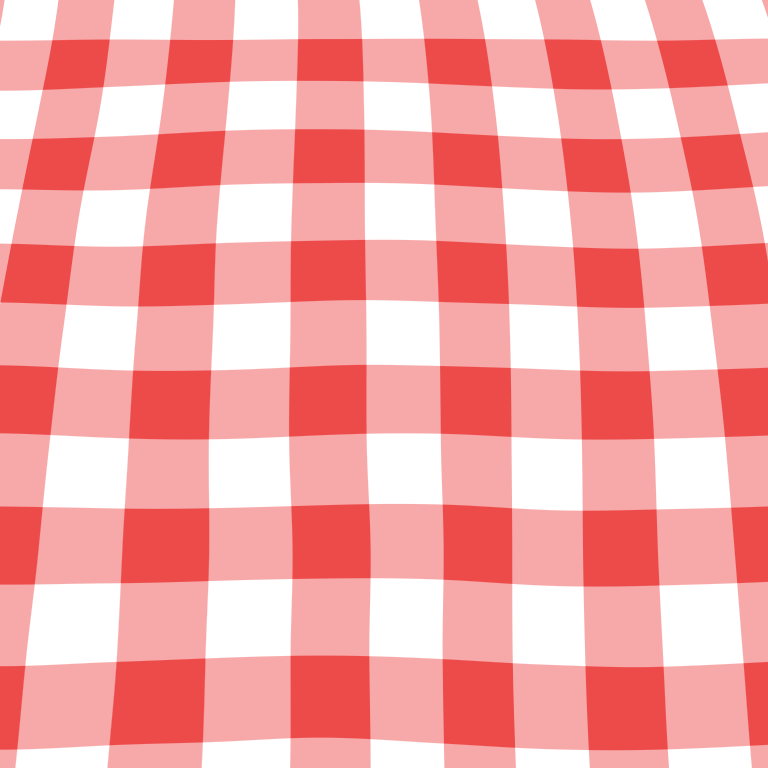
Write a WebGL 1 fragment shader that draws this pattern.

```glsl
precision highp float;
// Red gingham cloth seen at a slant: stripes widen towards the bottom edge.
// Two sets of stripes are counted in cloth coordinates, bent by broad waves
// and a little value noise; zero, one or two layers give white, pink or red.

uniform vec2 u_resolution;

const vec3 WHITE = vec3(1.0);
const vec3 PINK = vec3(0.97, 0.66, 0.66);
const vec3 RED = vec3(0.93, 0.29, 0.29);

const float TAU = 6.2831853;
const float FIRST_ROW = 0.0521;    // top edge of the first pink row
const float ROW_HEIGHT = 0.0566;   // row height at that edge
const float ROW_GROWTH = 0.00243;  // quadratic growth per row
const float MIDDLE_COLUMN = 5.5;   // column index at the vanishing axis
const float AXIS_X = 0.5156;
const float AXIS_DRIFT = 0.0143;   // lean of the axis near the top
const float CREASE_SIZE = 0.002;   // small random wrinkles
const float CREASE_SCALE = 7.0;
const float EDGE_PIXELS = 1.1;

float hash(vec2 p) {
  vec3 q = fract(vec3(p.xyx) * 0.1031);
  q += dot(q, q.yzx + 33.33);
  return fract((q.x + q.y) * q.z);
}

float valueNoise(vec2 p) {
  vec2 cell = floor(p);
  vec2 f = fract(p);
  f = f * f * (3.0 - 2.0 * f);
  float low = mix(hash(cell), hash(cell + vec2(1.0, 0.0)), f.x);
  float high = mix(hash(cell + vec2(0.0, 1.0)), hash(cell + 1.0), f.x);
  return mix(low, high, f.y);
}

// Vertical sag of the rows; p.y runs downwards.
float rowSag(vec2 p) {
  float middle = sin(0.5 * TAU * p.y);
  float middleWave = 0.004 * middle * middle * cos(TAU * (p.x - 0.247) / 0.56);
  float endWeight = 0.0033 * (1.0 + cos(TAU * (p.y - 0.13) / 0.82));
  float endWave = endWeight * cos(TAU * p.x / 0.79);
  return middleWave + endWave * smoothstep(0.03, 0.13, p.y);
}

// Sideways bend of the columns, at a signed column offset from the axis.
float columnBend(float offset, float y) {
  float even = (0.0059 + 0.0104 * y) * cos(TAU * offset / 10.0);
  float wide = (0.0039 + 0.0104 * cos(5.0 * (y - 0.32))) * sin(TAU * offset / 11.5);
  float narrow = -0.0085 * y * sin(TAU * offset / 7.6);
  return even + wide + narrow;
}

// Coverage of stripes one unit wide and one unit apart.
float stripes(float position, float edgeWidth) {
  float inside = 0.5 - abs(fract(0.5 * position + 0.25) * 2.0 - 1.0);
  return clamp(inside / edgeWidth + 0.5, 0.0, 1.0);
}

void main() {
  vec2 p = gl_FragCoord.xy / u_resolution;
  p.y = 1.0 - p.y;

  // Fine wrinkles
  vec2 crease = vec2(valueNoise(p * CREASE_SCALE),
                     valueNoise(p * CREASE_SCALE + 31.0));
  vec2 q = p + CREASE_SIZE * (2.0 * crease - 1.0);

  // Row coordinate: inverse of the quadratic row spacing
  float y = q.y - rowSag(p);
  float rowSize = sqrt(max(ROW_HEIGHT * ROW_HEIGHT
                           + 4.0 * ROW_GROWTH * (y - FIRST_ROW), 1e-5));
  float row = (rowSize - ROW_HEIGHT) / (2.0 * ROW_GROWTH);

  // Column coordinate: undo the bend by fixed-point steps
  float columnSize = 0.0762 + 0.041 * p.y - 0.01075 * p.y * p.y;
  float fromAxis = q.x - AXIS_X + AXIS_DRIFT * exp(-8.0 * p.y);
  float offset = fromAxis / columnSize;
  for (int i = 0; i < 4; i++) {
    offset = (fromAxis - columnBend(offset, p.y)) / columnSize;
  }
  float column = offset + MIDDLE_COLUMN;

  // Layer the two stripe sets
  vec2 edge = EDGE_PIXELS / (u_resolution * vec2(columnSize, rowSize));
  float across = stripes(column, edge.x);
  float down = stripes(row, edge.y);
  vec3 single = mix(WHITE, PINK, max(across, down));
  gl_FragColor = vec4(mix(single, RED, across * down), 1.0);
}
```
